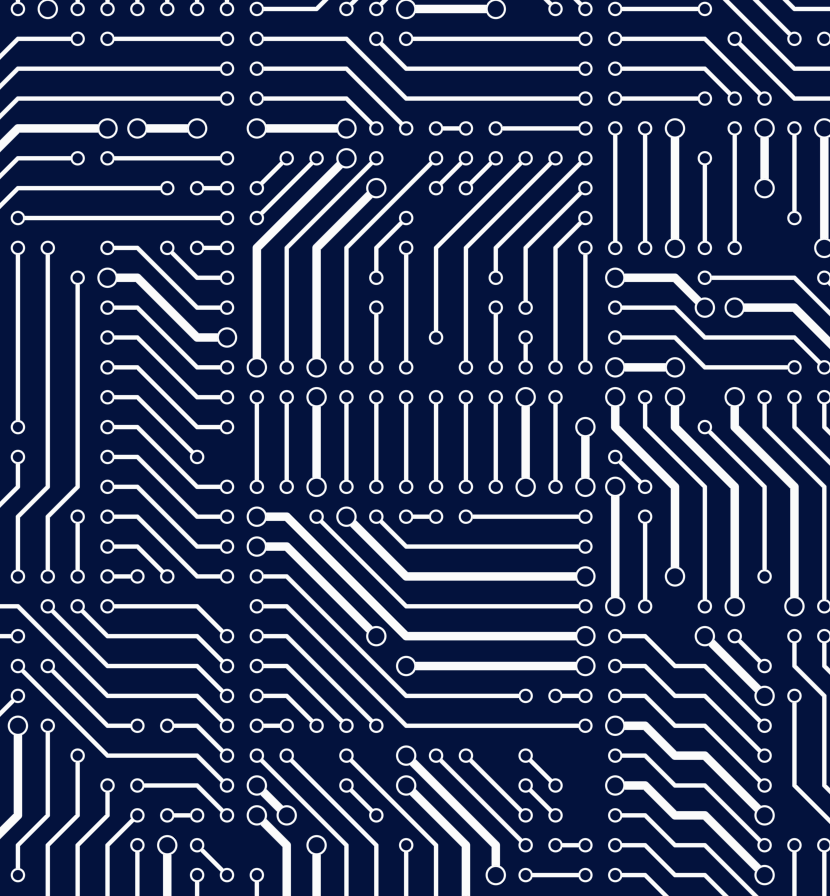
Write a WebGL 2 fragment shader that draws this pattern.

```glsl
#version 300 es
precision highp float;

uniform vec2 u_resolution;
out vec4 outColor;

#define ROWS 30.0          // grid nodes per canvas height
#define BLOCK 12.0         // nodes per block side
#define CUT_CHANCE 0.07    // share of links left open
#define THICK_CHANCE 0.22  // share of heavy traces
#define THIN_HALF 0.073    // half widths and radii in grid units
#define THICK_HALF 0.142
#define SMALL_PAD 0.205
#define LARGE_PAD 0.305
#define RING_HALF 0.036
#define NAVY vec3(0.01, 0.07, 0.24)
#define WHITE vec3(0.985)

// One routed area: a half of a block with its own run of parallel traces
struct Region {
    vec2 normal;   // line that splits the block in two
    float offset;
    float side;
    float seed;
    bool upright;  // traces run along y instead of x
    vec2 start, span, slope;  // two 45 degree bends
};

float hash(vec3 p) {
    p = fract((p + 71.3) * vec3(0.1031, 0.1130, 0.0973));
    p += dot(p, p.yzx + 33.33);
    return fract((p.x + p.y) * p.z);
}

float splitSide(vec2 node, vec2 normal, float offset) {
    return step(offset, dot(node, normal));
}

Region makeRegion(vec2 block, vec2 local) {
    Region r;
    float kind = floor(4.0 * hash(vec3(block, 1.0)));
    r.normal = kind < 1.0 ? vec2(1, 0) : kind < 2.0 ? vec2(0, 1)
             : kind < 3.0 ? vec2(1, -1) : vec2(1, 1);
    r.offset = dot(r.normal, vec2(5.0)) + floor(5.0 * hash(vec3(block, 2.0))) - 1.5;
    r.side = splitSide(local, r.normal, r.offset);
    r.seed = floor(900.0 * hash(vec3(block, 3.0 + r.side)));
    float turn = step(0.5, hash(vec3(block, 5.0)));
    r.upright = abs(turn - r.side) > 0.5;

    vec4 pick = vec4(hash(vec3(r.seed, 1, 0)), hash(vec3(r.seed, 2, 0)),
                     hash(vec3(r.seed, 3, 0)), hash(vec3(r.seed, 4, 0)));
    r.span = 1.0 + floor(pick.xy * 4.0);
    r.start.x = 1.0 + floor(pick.z * 4.0);
    r.start.y = r.start.x + r.span.x + floor(pick.w * 4.0);
    r.slope.x = hash(vec3(r.seed, 5, 0)) < 0.5 ? -1.0 : 1.0;
    r.slope.y = floor(3.0 * hash(vec3(r.seed, 6, 0))) - 1.0;
    return r;
}

float bend(float along, Region r) {
    return dot(r.slope, clamp(vec2(along) - r.start, vec2(0.0), r.span));
}

vec2 traceNode(float along, float trace, Region r) {
    return vec2(along, trace + bend(along, r));
}

bool inside(vec2 node, Region r) {
    if (r.upright) node = node.yx;
    bool inBlock = all(greaterThan(node, vec2(-0.5)))
                && all(lessThan(node, vec2(BLOCK - 0.5)));
    return inBlock && splitSide(node, r.normal, r.offset) == r.side;
}

// True when a trace joins its nodes at along and along + 1
bool linked(float along, float trace, Region r) {
    return inside(traceNode(along, trace, r), r)
        && inside(traceNode(along + 1.0, trace, r), r)
        && hash(vec3(along, trace, r.seed)) > CUT_CHANCE;
}

float segmentDistance(vec2 p, vec2 a, vec2 b) {
    vec2 ab = b - a;
    return length(p - a - ab * clamp(dot(p - a, ab) / dot(ab, ab), 0.0, 1.0));
}

void main() {
    vec2 grid = gl_FragCoord.xy / u_resolution.y * ROWS + vec2(3.4, 2.3);
    float pixel = ROWS / u_resolution.y;

    // Staggered columns of blocks
    float column = floor((grid.x + 0.5) / BLOCK);
    grid.y += floor(BLOCK * hash(vec3(column, 8.0, 9.0)));
    vec2 block = vec2(column, floor((grid.y + 0.5) / BLOCK));
    vec2 local = grid - block * BLOCK;

    Region r = makeRegion(block, local);
    vec2 p = r.upright ? local.yx : local;
    float nearTrace = round(p.y - bend(p.x, r));

    // Nearest trace and nearest pad among the surrounding nodes
    float line = 9.0;
    float pad = 9.0;
    for (float j = -1.0; j <= 1.0; j++) {
        float trace = nearTrace + j;
        bool thick = hash(vec3(trace, r.seed, 7.0)) < THICK_CHANCE;
        for (float i = -1.0; i <= 1.0; i++) {
            float along = floor(p.x) + i;
            vec2 node = traceNode(along, trace, r);
            bool ahead = linked(along, trace, r);
            if (ahead) {
                vec2 next = traceNode(along + 1.0, trace, r);
                line = min(line, segmentDistance(p, node, next) - (thick ? THICK_HALF : THIN_HALF));
            }
            if (ahead != linked(along - 1.0, trace, r))
                pad = min(pad, length(p - node) - (thick ? LARGE_PAD : SMALL_PAD));
        }
    }

    // Hollow pads cut into the traces
    float shape = min(max(line, -pad), abs(pad) - RING_HALF);
    float ink = 1.0 - smoothstep(-0.75 * pixel, 0.75 * pixel, shape);
    outColor = vec4(mix(NAVY, WHITE, ink), 1.0);
}
```
